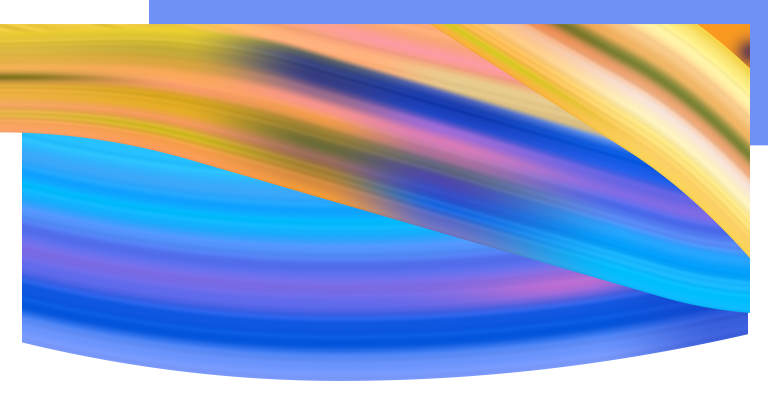
This background is drawn by a Shadertoy shader. Its source:

```glsl
// Abstract banner: glossy warm and blue ribbons sweep over a curved blue bowl,
// set on white with a periwinkle block. Each ribbon is a colour ramp across
// its own curved coordinate, blended along its length and finely streaked.

const vec2 CANVAS = vec2(7.68, 3.99);   // design units, y runs downward
const float PANEL_TOP = 0.24;
const float PANEL_RIGHT = 7.5;
const vec2 BOWL_SIDES = vec2(0.22, 7.48);
const float BOWL_TOP = 1.75;
const float BOWL_BOTTOM = 3.8;
const float SWEEP_WIDTH = 1.43;
const float ARCH_WIDTH = 1.72;
const float STREAK_GAIN = 0.045;
const vec3 PAPER = vec3(1.0);
const vec3 PERIWINKLE = vec3(0.435, 0.57, 0.965);
const vec3 PINK = vec3(0.78, 0.42, 0.8);
const vec3 NAVY = vec3(0.13, 0.27, 0.8);
const vec3 PEACH = vec3(0.98, 0.66, 0.45);
const vec3 YELLOW = vec3(0.93, 0.79, 0.24);
const vec3 LIME = vec3(0.85, 0.79, 0.14);
const vec3 MOSS = vec3(0.52, 0.46, 0.12);

// Ramps across the bowl, then the sweep from left to right, then the arch
const vec3 BOWL[12] = vec3[12](
  vec3(.15,.75,1), vec3(.25,.68,1), vec3(.05,.63,1), vec3(.08,.70,1),
  vec3(.33,.58,.99), vec3(.33,.43,.93), vec3(.48,.42,.9), vec3(.36,.41,.92),
  vec3(.08,.36,.9), vec3(.03,.35,.88), vec3(.4,.57,.98), vec3(.48,.6,.98));
const vec3 AMBER[12] = vec3[12](
  vec3(.98,.6,.35), vec3(.97,.62,.3), vec3(.82,.72,.12), vec3(.95,.6,.35),
  vec3(.9,.68,.15), vec3(.85,.65,.12), vec3(.98,.62,.42), vec3(.98,.66,.35),
  vec3(.85,.65,.25), vec3(.75,.65,.2), vec3(.85,.75,.2), vec3(.95,.85,.2));
const vec3 OLIVE[12] = vec3[12](
  vec3(.95,.6,.2), vec3(.85,.55,.25), vec3(.65,.5,.2), vec3(.6,.42,.35),
  vec3(.42,.42,.22), vec3(.6,.5,.2), vec3(.95,.62,.3), vec3(.97,.58,.55),
  vec3(.6,.42,.55), vec3(.2,.22,.5), vec3(.2,.25,.5), vec3(.4,.42,.4));
const vec3 VIOLET[12] = vec3[12](
  vec3(.45,.45,.75), vec3(.36,.42,.78), vec3(.1,.4,.88), vec3(.2,.3,.78),
  vec3(.3,.28,.68), vec3(.38,.4,.5), vec3(.7,.45,.62), vec3(.85,.48,.72),
  vec3(.62,.42,.85), vec3(.1,.25,.75), vec3(.08,.22,.68), vec3(.35,.42,.75));
const vec3 AZURE[12] = vec3[12](
  vec3(.05,.72,.98), vec3(0,.75,1), vec3(.1,.72,1), vec3(0,.62,.98),
  vec3(.15,.65,1), vec3(.35,.55,.97), vec3(.3,.42,.93), vec3(.5,.42,.9),
  vec3(.4,.4,.9), vec3(.1,.35,.9), vec3(.03,.35,.88), vec3(.4,.6,.97));
const vec3 CREAM[12] = vec3[12](
  vec3(.97,.82,.33), vec3(.99,.82,.4), vec3(.99,.9,.5), vec3(.99,.95,.75),
  vec3(.98,.9,.85), vec3(.93,.65,.45), vec3(.48,.51,.2), vec3(.95,.72,.4),
  vec3(.98,.8,.55), vec3(1,.95,.65), vec3(1,.93,.5), vec3(.98,.85,.3));

vec3 ramp(vec3 stops[12], float t) {
  float k = clamp(t, 0.0, 1.0) * 11.0;
  int i = min(int(k), 10);
  return mix(stops[i], stops[i + 1], smoothstep(0.0, 1.0, k - float(i)));
}

float hash(float n) {
  n = fract(n * 0.1031);
  n *= n + 33.33;
  return fract(n * (n + n));
}

// Signed one-dimensional noise used for fine streaks
float streak(float t) {
  float i = floor(t);
  float f = smoothstep(0.0, 1.0, t - i);
  return (mix(hash(i), hash(i + 1.0), f) - 0.5) * STREAK_GAIN;
}

float glow(float d, float width) { return exp(-d * d / (width * width)); }

float cover(float d) { return clamp(d * iResolution.y / CANVAS.y + 0.5, 0.0, 1.0); }

// Lower edges of the long sweep and of the arch on the right
float sweepEdge(float x) {
  float start = min(x, 1.9), end = max(x - 6.6, 0.0);
  return 1.32 + 0.076 * start * start + 0.29 * max(x - 1.9, 0.0) - 0.12 * end * end;
}

float archEdge(float x) {
  float bend = max(x - 6.3, 0.0);
  return PANEL_TOP + 0.64 * (x - 4.3) + 0.2 * bend * bend;
}

vec3 bowlColor(float x, float depth) {
  vec3 c = ramp(BOWL, (depth - BOWL_TOP) / (BOWL_BOTTOM - BOWL_TOP));
  c = mix(c, vec3(0, .76, 1), 0.8 * glow(depth - 2.22, 0.055));
  c = mix(c, PINK, 0.85 * glow(depth - 2.98, 0.13) * glow(x - 5.7, 1.1));
  c = mix(c, NAVY, 0.7 * smoothstep(5.9, 7.3, x));
  return c + streak(depth * 22.0);
}

vec3 sweepColor(float x, float s) {
  float t = s / SWEEP_WIDTH;
  float left = 1.0 - smoothstep(0.0, 1.8, x);
  vec3 c = mix(ramp(AMBER, t), mix(PEACH, YELLOW, t), 0.5 * left);
  c = mix(c, MOSS, left * glow(t - 0.55, 0.05));
  c = mix(c, ramp(OLIVE, t), smoothstep(1.8, 3.2, x));
  c = mix(c, ramp(VIOLET, t), smoothstep(3.2, 4.4, x));
  c = mix(c, ramp(AZURE, t), smoothstep(4.4, 6.3, x));
  return c + streak(s * 30.0);
}

vec3 fanColor(vec2 p) {
  float lane = p.y - 0.24 * p.x;
  vec3 c = mix(YELLOW, PEACH, smoothstep(1.6, 2.9, p.x));
  c = mix(c, vec3(.98, .6, .62), glow(lane + 0.5, 0.1) * smoothstep(2.5, 3.8, p.x));
  c = mix(c, vec3(.87, .76, .52), smoothstep(-0.45, -0.3, lane) * smoothstep(3.6, 4.6, p.x));
  return c + 2.0 * streak(lane * 24.0);
}

vec3 archColor(float x, float r) {
  float warm = 1.0 - smoothstep(5.0, 6.6, x);
  vec3 c = ramp(CREAM, r / ARCH_WIDTH) * mix(vec3(1), vec3(1, .83, .68), warm);
  return mix(c, LIME, warm * glow(r - 0.15, 0.07)) + streak(r * 26.0);
}

void mainImage(out vec4 fragColor, in vec2 fragCoord) {
  vec2 p = fragCoord / iResolution.xy;
  p = vec2(p.x, 1.0 - p.y) * CANVAS;
  // Flat backdrop
  vec3 color = mix(PAPER, PERIWINKLE, cover(p.x - 1.49) * cover(1.45 - p.y));
  // Bowl
  float dx = p.x - 3.4;
  float depth = p.y + (dx < 0.0 ? 0.038 : 0.028) * dx * dx;
  float bowl = cover(p.x - BOWL_SIDES.x) * cover(BOWL_SIDES.y - p.x)
             * cover(p.y - 1.3) * cover(BOWL_BOTTOM - depth);
  color = mix(color, bowlColor(p.x, depth), bowl);
  // Upper panel: fan, sweep, corner and arch
  float rise = sweepEdge(p.x) - p.y;
  float s = rise / mix(0.7, 1.0, smoothstep(0.0, 3.0, p.x));
  vec3 art = mix(sweepColor(p.x, s), fanColor(p), smoothstep(-0.04, 0.04, s - SWEEP_WIDTH));
  float archRise = archEdge(p.x) - p.y;
  float r = archRise / (1.0 + 0.1 * (p.x - 6.5));
  vec3 corner = mix(vec3(.98, .6, .12), vec3(.42, .25, .3), glow(length(p - vec2(7.5, .52)), 0.13));
  vec3 arch = mix(archColor(p.x, r), corner, cover(r - ARCH_WIDTH));
  art = mix(art, arch, cover(archRise));
  float panel = cover(p.y - PANEL_TOP) * cover(PANEL_RIGHT - p.x) * cover(rise);
  color = mix(color, art, panel);
  fragColor = vec4(clamp(color, 0.0, 1.0), 1.0);
}
```
